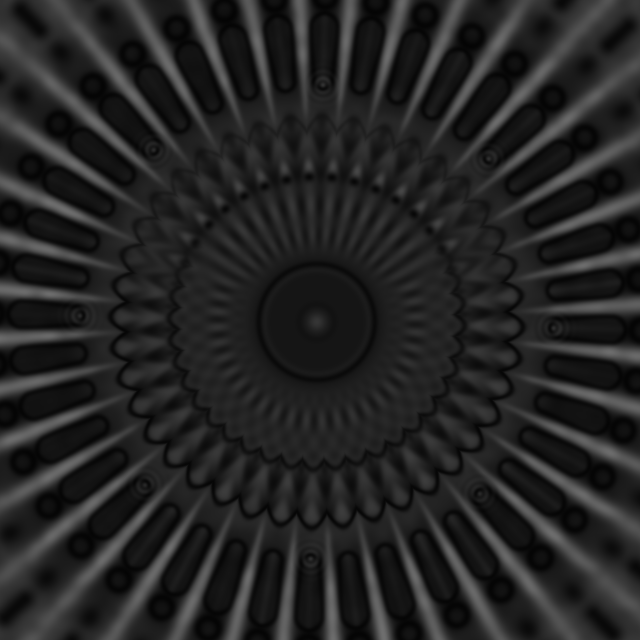
This pattern is drawn by a WebGL 2 fragment shader. Its source:

```glsl
#version 300 es
precision highp float;
// A dim grey rosette: a plain hub, braided petals in two rings, and bright
// outer spokes with dark capsules between them. Polar repetition gives forty
// sectors; Gaussian ridges in radius and sector offset model each soft part.

uniform vec2 u_resolution;
out vec4 fragColor;

const float PI = 3.14159265;
const float TAU = 6.2831853;
const vec2 CENTER = vec2(0.495, 0.497);
const float SECTORS = 40.0;
const float TILT = 0.026;          // clockwise turn of the sectors
const float HUB_RADIUS = 0.091;
const float CUP_RADIUS = 0.227;    // ring of small dark cups
const float SCALLOP_RADIUS = 0.298;
const float SCALLOP_DEPTH = 0.024;
const float LOOP_RADIUS = 0.508;   // dark loops beyond the capsules
const float SPOKE_LIGHT = 0.33;
const float GRAIN = 0.22;

float hash(vec2 p) {
    vec3 q = fract(vec3(p.xyx) * 0.1031);
    q += dot(q, q.yzx + 33.33);
    return fract((q.x + q.y) * q.z);
}

float noise(vec2 p) {
    vec2 i = floor(p), f = fract(p);
    f = f * f * (3.0 - 2.0 * f);
    return mix(mix(hash(i), hash(i + vec2(1, 0)), f.x),
               mix(hash(i + vec2(0, 1)), hash(i + vec2(1, 1)), f.x), f.y);
}

float bump(float d, float width) {
    d /= width;
    return exp(-d * d);
}

float band(float r, float inner, float outer, float soft) {
    return smoothstep(inner - soft, inner + soft, r)
         * (1.0 - smoothstep(outer - soft, outer + soft, r));
}

// Hub with a glowing core and a thin rim.
float hub(float r) {
    return 0.083 + 0.125 * bump(r, 0.014) - 0.016 * bump(r - 0.027, 0.006)
         + 0.022 * bump(r - HUB_RADIUS + 0.010, 0.005)
         - 0.045 * bump(r - HUB_RADIUS, 0.005);
}

// Braided stripes and petals; top is 1 in the upper part of the rosette.
float petals(float r, float cell, float top) {
    float wave = cos(TAU * cell);
    float grow = smoothstep(0.095, 0.16, r);
    float braid = mix(cos(r * 95.0 + 1.0), -0.8 + 0.3 * cos(r * 120.0), max(top, 0.35));
    float inner = 0.115 + 0.025 * grow + 0.062 * grow * wave * braid;
    float side = mix(0.065, -0.05, top);
    float outer = 0.135 + side * wave + 0.02 * cos(r * 140.0 + 2.0 * wave);
    float v = mix(inner, outer, smoothstep(0.205, 0.235, r));

    float fromSpoke = (0.5 - abs(cell)) * TAU / SECTORS * r;
    float cup = bump(r - CUP_RADIUS, 0.008) * bump(fromSpoke, 0.010);
    v *= 1.0 - 0.85 * top * cup;
    v += 0.07 * top * bump(r - CUP_RADIUS - 0.017, 0.010) * bump(fromSpoke, 0.007);
    float rim = CUP_RADIUS - 0.010 + 0.014 * abs(cos(PI * cell));
    v *= 1.0 - 0.6 * (1.0 - top) * bump(r - rim, 0.006);
    return v;
}

// Bright spokes, dark capsules, loops and the worn corner streaks.
float spokes(float r, float cell, float id) {
    float x = cell * TAU / SECTORS * r;
    float fromSpoke = (0.5 - abs(cell)) * TAU / SECTORS * r;
    float far = smoothstep(0.49, 0.62, r);
    float gap = mix(0.15, 0.065, smoothstep(0.32, 0.40, r));
    float v = mix(gap, 0.20, far);

    float light = SPOKE_LIGHT * smoothstep(0.29, 0.43, r) * (1.0 - 0.68 * far);
    v += light * bump(fromSpoke, mix(0.005, 0.014, smoothstep(0.31, 0.50, r)));

    float along = r - clamp(r, 0.378, 0.462);
    float edge = length(vec2(x, along)) - mix(0.014, 0.020, smoothstep(0.36, 0.46, r));
    v *= 1.0 - 0.65 * bump(edge, 0.005);
    float core = 1.0 - smoothstep(-0.006, 0.002, edge);
    v += core * 0.05 * hash(vec2(id, 7.0)) * bump(x, 0.007);

    // Every fifth sector carries nested arcs at its inner end.
    float marked = 1.0 - step(0.5, mod(id + SECTORS, 5.0));
    float arcDistance = length(vec2(x, r - 0.370));
    float arcs = 0.5 + 0.5 * cos(arcDistance * 560.0);
    v += marked * 0.07 * arcs * bump(arcDistance, 0.022);

    float loopEdge = length(vec2(x, r - LOOP_RADIUS)) - 0.016;
    v *= 1.0 - 0.72 * bump(loopEdge, 0.007);
    v *= 1.0 - 0.75 * bump(length(vec2(x, (r - 0.582) * 0.8)), 0.019);
    v *= 1.0 - 0.82 * band(r, 0.615, 0.685, 0.014) * bump(x, 0.016);
    return v;
}

void main() {
    vec2 p = (gl_FragCoord.xy - CENTER * u_resolution) / min(u_resolution.x, u_resolution.y);
    float r = length(p);
    float angle = atan(p.y, p.x) + TILT;
    float sector = angle * SECTORS / TAU;
    float id = floor(sector + 0.5);
    float cell = sector - id;
    float top = smoothstep(0.0, 0.75, p.y / max(r, 0.001));

    // Join the three zones; the outer join follows the scalloped edge.
    float scallop = SCALLOP_RADIUS + SCALLOP_DEPTH * abs(cos(PI * cell));
    float v = mix(hub(r), petals(r, cell, top), smoothstep(0.088, 0.115, r));
    float soft = mix(0.006, 0.022, top);
    v = mix(v, spokes(r, cell, id), smoothstep(scallop - soft, scallop + soft, r));
    v *= 1.0 - mix(0.75, 0.25, top) * bump(r - scallop, 0.006);

    float mottling = noise(p * 48.0) - 0.5;
    v *= 1.0 + GRAIN * mottling * smoothstep(0.10, 0.34, r);
    fragColor = vec4(vec3(clamp(v, 0.0, 1.0)), 1.0);
}
```
